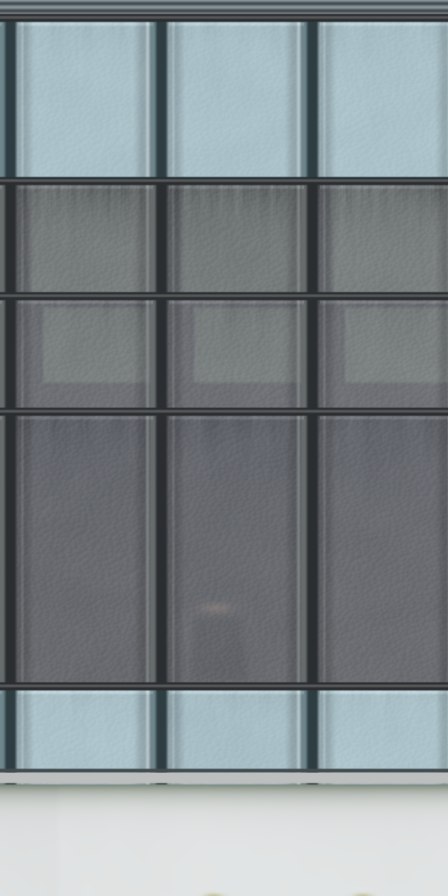
This pattern is drawn by a WebGL 2 fragment shader. Its source:

```glsl
#version 300 es
precision highp float;
// Glazed facade: three bays of blue and grey panes, dark frames and a white sill wall.

uniform vec2 u_resolution;
out vec4 fragColor;

float hash(vec2 p) {
    return fract(sin(dot(p, vec2(127.1, 311.7))) * 4375.85);
}

// Soft-edged band between lo and hi.
float band(float x, float lo, float hi, float soft) {
    return smoothstep(lo - soft, lo + soft, x) - smoothstep(hi - soft, hi + soft, x);
}

// Distance to the nearest jittered cell point.
float cellular(vec2 p) {
    vec2 cell = floor(p), local = fract(p);
    float nearest = 2.0;
    for (int j = -1; j <= 1; j++) {
        for (int i = -1; i <= 1; i++) {
            vec2 o = vec2(i, j);
            vec2 jitter = vec2(hash(cell + o), hash(cell + o + 37.0));
            nearest = min(nearest, length(o + jitter - local));
        }
    }
    return nearest;
}

float layeredSines(vec2 p) {
    float sum = 0.0, amp = 0.5;
    for (int i = 0; i < 4; i++) {
        sum += amp * sin(p.x + 1.7 * sin(p.y)) * cos(p.y - sin(p.x * 0.8));
        p = mat2(1.5, 1.1, -1.1, 1.5) * p + 2.3;
        amp *= 0.6;
    }
    return sum;
}

void main() {
    // x runs 0..1 across, y runs 0..2 down from the top.
    vec2 uv = gl_FragCoord.xy / u_resolution;
    vec2 p = vec2(uv.x, 2.0 * (1.0 - uv.y));
    float aa = max(1.0 / u_resolution.x, 0.0025);

    const vec3 blue = vec3(0.67, 0.76, 0.79);
    const vec3 midGrey = vec3(0.48, 0.50, 0.50);
    const vec3 slate = vec3(0.41, 0.42, 0.44);
    const vec3 frame = vec3(0.17, 0.18, 0.19);
    const vec3 metal = vec3(0.40, 0.42, 0.42);
    const vec3 wall = vec3(0.88, 0.89, 0.89);

    // Bay index, position in the bay, signed distance to the nearest mullion.
    float bay = (p.x - 0.022) / 0.337;
    float column = floor(bay), q = fract(bay);
    float s = (fract(bay + 0.5) - 0.5) * 0.337;

    // Row index, and depth below the rail above.
    float rails[6] = float[6](0.040, 0.404, 0.661, 0.919, 1.532, 1.722);
    float row = 0.0, top = 0.0;
    for (int i = 0; i < 6; i++) {
        if (p.y > rails[i]) { row = float(i + 1); top = rails[i]; }
    }
    float depth = p.y - top;
    bool isBlue = row < 1.5 || row > 4.5;
    float tone = hash(vec2(column, row)) - 0.5;

    // Pane colours, with the paler blind behind the two middle rows.
    vec3 col = isBlue ? blue : slate;
    if (row == 2.0) col = mix(slate, midGrey, 0.25 + 0.7 * band(q, 0.13, 0.94, 0.025));
    if (row == 3.0) {
        float blind = band(q, 0.22, 0.96, 0.015) * band(depth, 0.025, 0.193, 0.006);
        col = mix(slate + 0.025, midGrey + 0.01, blind);
    }
    if (row == 4.0) col += vec3(0.015, 0.01, 0.0) * (depth - 0.3);
    col += 0.018 * tone + 0.012 * layeredSines(p * 17.0 + column);

    // Rain streaks below the rails.
    float drip = 0.5 + 0.5 * layeredSines(vec2(p.x * 90.0, p.y * 4.0 + row * 3.0));
    float streak = drip * exp(-depth * 16.0);
    col -= streak * (row == 2.0 ? 0.20 : isBlue ? 0.06 : 0.09);

    // Embossed grain, slanted across the glass.
    vec2 g = mat2(0.85, 0.5, -0.5, 0.85) * p * vec2(85.0, 110.0);
    col += (isBlue ? 0.022 : 0.032) * (cellular(g) - cellular(g + vec2(0.25, 0.5)));

    // Faint warm reflection in the large middle pane.
    if (row == 4.0 && column == 1.0) {
        float edge = 0.535 + 0.12 * (p.y - 1.37);
        col -= 0.025 * band(p.x, 0.43, edge, 0.012) * band(p.y, 1.38, 1.52, 0.015);
        vec2 glint = (p - vec2(0.482, 1.357)) / vec2(0.035, 0.012);
        col += vec3(0.09, 0.055, 0.04) * exp(-dot(glint, glint));
    }

    // Pane borders and mullions.
    col *= 1.0 - 0.14 * band(s, -0.052, 0.045, 0.012);
    col += 0.10 * band(s, 0.026, 0.030, 0.004);
    col = mix(col, isBlue ? vec3(0.76, 0.82, 0.83) : vec3(0.54, 0.56, 0.56),
              0.7 * band(s, -0.033, -0.026, 0.004));
    col = mix(col, isBlue ? vec3(0.43, 0.52, 0.55) : metal, band(s, -0.024, -0.008, 0.004));
    col = mix(col, isBlue ? vec3(0.18, 0.24, 0.26) : frame, band(s, -0.011, 0.014, 0.005));

    // Head strip with thin ledges.
    float ledge = 0.5 + 0.5 * cos(p.y * 390.0);
    vec3 head = mix(vec3(0.27, 0.30, 0.32), vec3(0.53, 0.58, 0.60), ledge);
    col = mix(head, col, smoothstep(0.036, 0.042, p.y));

    // Horizontal rails: highlight, dark gasket, metal core.
    for (int i = 0; i < 5; i++) {
        float d = p.y - rails[i];
        col += 0.09 * band(d, 0.010, 0.017, 0.004) * step(0.018, abs(s));
        col = mix(col, frame, band(d, -0.009, 0.009, aa));
        col = mix(col, vec3(0.37, 0.38, 0.38), 0.8 * band(d, -0.004, 0.002, aa));
    }

    // White wall below, with the sill and its greenish shadow.
    float below = p.y - 1.752;
    vec3 lower = wall + 0.03 * (below - 0.13) + 0.006 * layeredSines(p * vec2(9.0, 5.0));
    lower -= 0.012 * smoothstep(0.14, 0.12, p.x);
    lower -= vec3(0.38, 0.35, 0.41) * exp(-max(below, 0.0) * 42.0);
    vec2 moss = vec2((fract(p.x * 3.0 - 0.93) - 0.5) / 0.06, (2.0 - p.y) / 0.006);
    lower = mix(lower, vec3(0.72, 0.70, 0.42), 0.6 * exp(-dot(moss, moss)) * step(0.4, p.x));
    col = mix(col, lower, smoothstep(1.748, 1.754, p.y));
    col = mix(col, vec3(0.74, 0.75, 0.75), band(p.y, 1.724, 1.748, aa));
    col = mix(col, vec3(0.27, 0.29, 0.30), band(p.y, 1.716, 1.724, aa));

    fragColor = vec4(clamp(col, 0.0, 1.0), 1.0);
}
```
